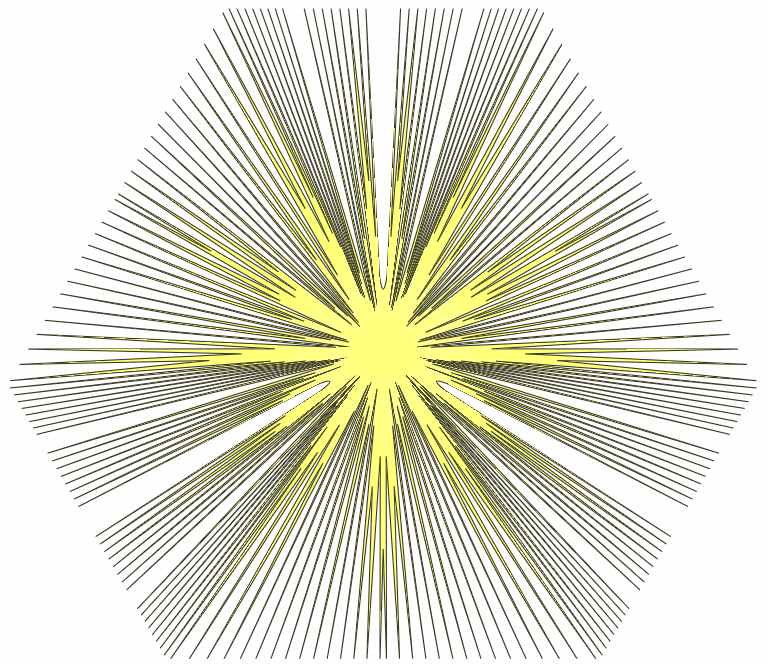
Write a Shadertoy shader that draws this background.

```glsl
// A yellow starburst of tapering, ink-edged rays clipped to a hexagon on white.
// The polar angle is folded into 60 degree sectors; each sector is split into
// bands of evenly spaced white wedges with hashed apex depth and lean.

float hash(float n) {
    return fract(sin(n * 12.9898) * 43758.547);
}

float bump(float x, float centre, float width) {
    float k = (x - centre) / width;
    return exp(-k * k);
}

// Limits of the wedge around a folded angle, in degrees
vec2 wedgeLimits(float a) {
    if (a < 2.9) return vec2(-2.9, 2.9);
    if (a > 59.4) return vec2(59.4, 60.6);
    if (a > 13.0 && a < 16.4) return vec2(13.0, 16.4);
    float start = a < 13.0 ? 2.9 : a < 25.4 ? 16.4 : 25.4;
    float pitch = a < 13.0 ? 10.1 / 7.0 : a < 25.4 ? 9.0 / 8.0 : 34.0 / 14.0;
    float low = start + pitch * floor((a - start) / pitch);
    return vec2(low, low + pitch);
}

// Radius where the wedge starts; the yellow merges into thick arms where it is large
float apexRadius(float mid, float seed) {
    if (mid < 2.0) return 0.093;
    if (mid > 59.7) return 0.30;
    if (mid > 13.0 && mid < 16.4) return 0.078;
    float h = hash(seed);
    float arms = 0.12 * bump(mid, 60.0, 5.0) + 0.13 * bump(mid, 26.0, 4.0)
               + 0.10 * bump(mid, 4.0, 3.0);
    return 0.05 + 0.13 * h * h + arms;
}

void mainImage(out vec4 fragColor, in vec2 fragCoord) {
    float pixel = 1.0 / iResolution.y;
    vec2 p = (fragCoord - vec2(0.499, 0.472) * iResolution.xy) * pixel;
    float r = max(length(p), 1e-4);

    // Mirror left to right, then fold about the three wide gaps
    float turn = degrees(atan(abs(p.x), p.y));
    float sector = floor(turn / 60.0);
    float a = 60.0 - abs(mod(turn, 120.0) - 60.0);
    a = 60.0 - abs(60.0 - a);

    // Hexagon with two alternating side distances
    float nearSide = r * cos(radians(a)) - 0.515;
    float farSide = r * cos(radians(60.0 - a)) - 0.464;
    float hexagon = max(nearSide, farSide);

    // White wedge: a point at its apex, the full pitch at the rim
    vec2 limits = wedgeLimits(a);
    float mid = 0.5 * (limits.x + limits.y);
    float halfPitch = 0.5 * (limits.y - limits.x);
    float seed = floor(mid * 8.0) + 57.0 * sector;
    float rim = min(0.515 / cos(radians(mid)), 0.464 / cos(radians(60.0 - mid)));
    float apex = apexRadius(mid, seed);
    float opening = clamp((r - apex) / (rim - apex), 0.0, 1.0);
    bool wideGap = mid < 2.0;
    if (wideGap) opening = sqrt(opening);
    float halfWidth = min(halfPitch * rim * opening / r, halfPitch);
    float lean = wideGap || mid > 59.7 ? 0.0 : hash(seed + 3.7) - 0.5;
    float axis = mid + lean * (halfPitch - halfWidth);
    float wedge = max(r * radians(abs(a - axis) - halfWidth), apex - r);

    // Yellow rays, a faintly paler ring round the core, then dark outlines
    vec3 paper = vec3(0.995);
    vec3 yellow = mix(vec3(1.0, 1.0, 0.47), vec3(1.0, 1.0, 0.54), bump(r, 0.09, 0.05));
    vec3 color = mix(yellow, paper, clamp(0.5 - wedge / pixel, 0.0, 1.0));
    float ink = clamp(0.5 + (0.0008 - abs(wedge)) / pixel, 0.0, 1.0);
    color = mix(color, vec3(0.12, 0.12, 0.06), 0.9 * ink);
    color = mix(color, paper, clamp(0.5 + hexagon / pixel, 0.0, 1.0));

    fragColor = vec4(color, 1.0);
}
```
